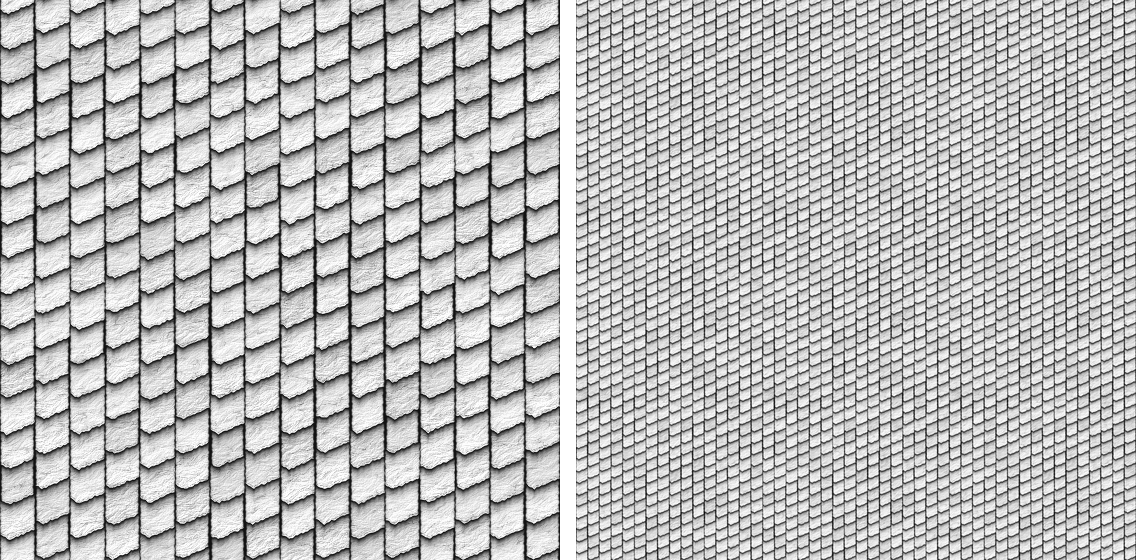
Left, the tile; right, the same tile 3 across and 3 down.
This texture map is drawn by a WebGL 2 fragment shader. Its source:

```glsl
#version 300 es
precision highp float;

uniform vec2 u_resolution;
out vec4 fragColor;

const float REPEATS = 16.0;
const float CORNER = 0.24;
const vec3 GAP_COLOR = vec3(0.07);
const vec3 SLATE_COLOR = vec3(0.96);

float hash(vec2 p) {
  vec3 q = fract(p.xyx * 0.1031);
  q += dot(q, q.yzx + 33.33);
  return fract((q.x + q.y) * q.z);
}

vec2 hash2(vec2 p) {
  return vec2(hash(p + 3.7), hash(p + 57.3));
}

// Distances to the nearest and second nearest feature points
vec2 cellular(vec2 p) {
  vec2 cell = floor(p), local = p - cell;
  vec2 best = vec2(8.0);
  for (int j = -1; j <= 1; j++) {
    for (int i = -1; i <= 1; i++) {
      vec2 shift = vec2(i, j);
      float d = length(shift + hash2(cell + shift) - local);
      best = d < best.x ? vec2(d, best.x) : vec2(best.x, min(best.y, d));
    }
  }
  return best;
}

vec2 warp(vec2 p) {
  return p + 0.3 * vec2(sin(p.y * 2.1 + sin(p.x * 1.7)), sin(p.x * 2.3 + p.y))
           + 0.08 * sin(p.yx * 7.3 + 2.0 * sin(p * 4.1));
}

float relief(vec2 p) {
  vec2 w = warp(p);
  return 0.5 * cellular(w).x + 0.26 * cellular(w * 2.7).x
       + 0.16 * cellular(p * vec2(6.0, 3.2)).x;
}

// Slanted lower outline with its point at the corner
float profile(float x, float corner) {
  return max((corner - x) * 0.5, (x - corner) * 0.43);
}

// Chipped outline of one slate
float lowerEdge(float x, vec2 tile) {
  vec2 r = hash2(tile);
  float wobble = 0.010 * sin(x * 17.0 + r.x * 40.0) + 0.007 * sin(x * 43.0 + r.y * 60.0);
  float chips = cellular(vec2(x * 8.0, 0.5) + r * 40.0).x;
  return profile(x, CORNER + 0.1 * (r.x - 0.5)) + 0.07 * (r.y - 0.5)
       + wobble + 0.045 * chips * chips;
}

// Signed distance inside the two upright sides
float sideDistance(vec2 local, vec2 tile) {
  vec2 r = hash2(tile + 21.0);
  vec2 margin = 0.008 + 0.045 * r * r + 0.02 * (r.yx - 0.5) * local.y;
  margin += 0.007 * sin(local.y * vec2(19.0, 23.0) + r * 30.0)
          + 0.005 * sin(local.y * vec2(51.0, 47.0) + r.yx * 50.0);
  return min(local.x - margin.x, 1.0 - margin.y - local.x);
}

float stoneTone(vec2 local, vec2 tile) {
  vec2 r = hash2(tile + 9.0);
  vec2 p = vec2(local.x * 3.0, (local.y - 0.3 * local.x) * 6.0) + r * 40.0;
  float slope = relief(p + vec2(-0.05, 0.14)) - relief(p);
  vec2 cracks = cellular(warp(p) * vec2(0.65, 0.85) + 11.0);
  float patches = smoothstep(0.3, 0.8, cellular(p * 0.6 + 5.0).x);
  float vein = (1.0 - smoothstep(0.0, 0.09, cracks.y - cracks.x)) * patches;
  return 1.0 - 0.09 * r.x * r.x + slope * mix(0.45, 0.95, r.y)
       - 0.2 * vein - 0.05 * patches;
}

// Worn pale lip with a broken crease behind it
float rimTone(vec2 local, float low, vec2 tile) {
  float grit = cellular(local * vec2(15.0, 18.0) + hash2(tile) * 30.0).x;
  float crease = exp(-pow((low - 0.075) / 0.018, 2.0));
  float lip = 1.0 - smoothstep(0.015, 0.065, low);
  return -0.28 * crease * smoothstep(0.2, 0.65, grit)
       + lip * (0.1 - 0.45 * grit * grit);
}

void main() {
  vec2 grid = gl_FragCoord.xy / u_resolution * REPEATS;
  float pixel = REPEATS / u_resolution.y;
  float column = floor(grid.x);
  float x = grid.x - column;
  float y = grid.y - (mod(column, 2.0) < 0.5 ? 0.583 : 0.01);

  // Find the slate on top, then the one above it
  float row = floor(y - profile(x, CORNER) + 0.1);
  if (y < row + lowerEdge(x, mod(vec2(column, row), REPEATS))) row -= 1.0;
  vec2 tile = mod(vec2(column, row), REPEATS);
  vec2 tileAbove = mod(vec2(column, row + 1.0), REPEATS);
  float low = y - row - lowerEdge(x, tile);
  float high = row + 1.0 + lowerEdge(x, tileAbove) - y;
  vec2 local = vec2(x, y - row);

  // Stone, overlap shadow and side shading
  float side = sideDistance(local, tile);
  float tone = stoneTone(local, tile) + rimTone(local, low, tile);
  float shadow = 1.0 - 0.92 * exp(-7.5 * max(high, 0.0));
  float sideShade = 1.0 - 0.35 * exp(-max(side, 0.0) / 0.025);
  vec3 slate = SLATE_COLOR * clamp(tone, 0.0, 1.04) * shadow * sideShade;

  float cover = smoothstep(-pixel, pixel, side) * smoothstep(0.0, 1.5 * pixel, low);
  fragColor = vec4(mix(GAP_COLOR, slate, cover), 1.0);
}
```
